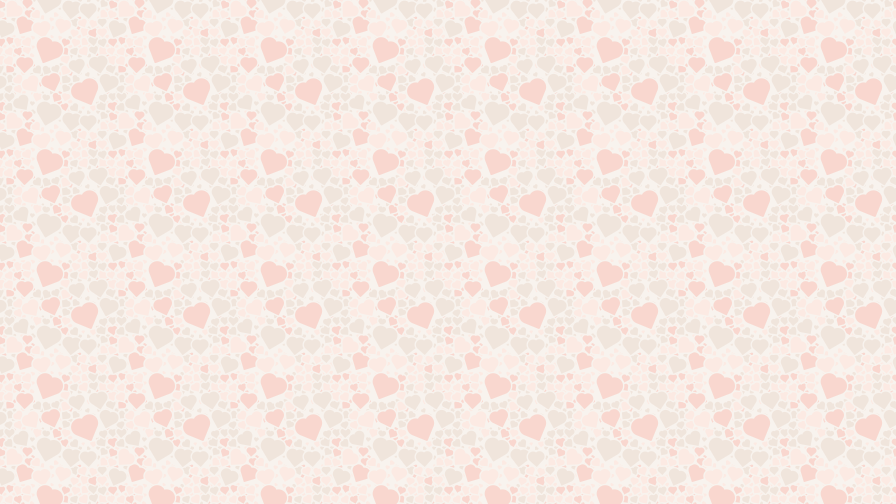
Write a WebGL 2 fragment shader that draws this pattern.

```glsl
#version 300 es
precision highp float;

uniform vec2 u_resolution;
out vec4 fragColor;

const float REPEATS = 8.0;   // tiles across the canvas
const float GRID = 6.0;      // cells per tile, even so that staggered rows wrap
const float GAP = 0.012;     // cream border around each heart, in tiles
const float BODY = 0.92;     // heart radius as a packing circle

const int TINY = 0;
const int SMALL = 1;
const int MEDIUM = 2;

const vec3 CREAM = vec3(0.973, 0.953, 0.933);
const vec3 PALE  = vec3(0.988, 0.918, 0.890);
const vec3 BEIGE = vec3(0.943, 0.898, 0.863);
const vec3 PINK  = vec3(0.975, 0.845, 0.812);

// Leading hearts: centre, radius, tilt
const vec4 LARGE[3] = vec4[3](
  vec4(0.43, 0.98, 0.112, -0.25),
  vec4(0.43, 0.54, 0.122, -0.42),
  vec4(0.77, 0.17, 0.125, 0.40));

vec3 hash(vec2 p) {
  vec3 q = fract(vec3(p.xyx) * vec3(0.1031, 0.1030, 0.0973));
  q += dot(q, q.yxz + 33.33);
  return fract((q.xxy + q.yzz) * q.zyx);
}

vec2 wrapOffset(vec2 d) {
  return d - round(d);
}

// Signed distance to a softly rounded heart of half width r
float heart(vec2 p, float r, float tilt) {
  float c = cos(tilt), s = sin(tilt), scale = 1.5 * r;
  p = vec2(c * p.x + s * p.y, c * p.y - s * p.x) / scale;
  p = vec2(abs(p.x), p.y + 0.55);
  float d;
  if (p.x + p.y > 1.0) {
    d = length(p - vec2(0.25, 0.75)) - 0.35355;
  } else {
    vec2 a = p - vec2(0.0, 1.0);
    vec2 b = p - 0.5 * max(p.x + p.y, 0.0);
    d = sqrt(min(dot(a, a), dot(b, b))) * sign(p.x - p.y);
  }
  return (d - 0.06) * scale;
}

float cover(float d, float px) {
  return clamp(0.5 - d / px, 0.0, 1.0);
}

// Lays a heart with its cream border over the colour so far
vec3 paint(vec3 colour, float d, vec3 fill, float px) {
  colour = mix(colour, CREAM, cover(d - GAP, px));
  return mix(colour, fill, cover(d, px));
}

// Tints drift over the tile: a pale band across, a pinker column
vec3 tint(vec2 c, float h) {
  vec2 drift = 0.5 + 0.5 * cos(6.28319 * (c - vec2(0.22, 0.70)));
  if (h > 0.93 - 0.2 * drift.x) return PINK;
  return h < mix(0.2, 0.7, drift.y) ? PALE : BEIGE;
}

// Free distance from c to the leading hearts
float clearance(vec2 c) {
  float room = 1.0;
  for (int i = 0; i < 3; i++)
    room = min(room, length(wrapOffset(c - LARGE[i].xy)) - BODY * LARGE[i].z);
  return room;
}

vec2 stagger(float row) {
  return vec2(0.5 * mod(row, 2.0) - 0.25, 0.0);
}

// A crowded or chosen cell holds four small hearts instead of one
bool isSplit(vec2 cell) {
  vec2 centre = (cell + 0.5 + stagger(cell.y)) / GRID;
  return hash(mod(cell, GRID) + 31.0).x < 0.36 || clearance(centre) < 0.07;
}

// Tiny hearts sit on the cell corners, the others inside the cells
vec3 paintLayer(vec3 colour, vec2 p, int size, float px) {
  float grid = size == MEDIUM ? GRID : 2.0 * GRID;
  float maxRadius = size == MEDIUM ? 0.090 : size == SMALL ? 0.045 : 0.022;
  vec2 base = floor(p * grid);
  for (int k = 0; k < 9; k++) {
    vec2 cell = base + vec2(k % 3 - 1, k / 3 - 1);
    vec2 parent = size == MEDIUM ? cell : floor(0.5 * cell);
    if (size != TINY && isSplit(parent) != (size == SMALL)) continue;

    vec2 seed = mod(cell, grid) + 17.0 * float(size);
    vec3 h = hash(seed + 5.0), look = hash(seed + 71.0);
    vec2 c = (cell + 0.5 + 0.22 * (h.xy - 0.5)) / grid;
    c += size == TINY ? vec2(0.0, -0.5) / grid : stagger(parent.y) / GRID;

    float r = min(maxRadius * mix(0.78, 1.0, h.z), clearance(c) - 0.6 * GAP);
    if (r < 0.010) continue;
    float d = heart(p - c, r, 1.5 * (look.x - 0.5));
    colour = paint(colour, d, tint(c, look.y), px);
  }
  return colour;
}

void main() {
  // Tiles hang from the top edge
  vec2 p = fract((gl_FragCoord.xy - vec2(0.0, u_resolution.y)) / u_resolution.x * REPEATS);
  float px = REPEATS / u_resolution.x;

  vec3 colour = CREAM;
  for (int size = TINY; size <= MEDIUM; size++)
    colour = paintLayer(colour, p, size, px);
  for (int i = 0; i < 3; i++) {
    float d = heart(wrapOffset(p - LARGE[i].xy), LARGE[i].z, LARGE[i].w);
    colour = paint(colour, d, i == 0 ? BEIGE : PINK, px);
  }
  fragColor = vec4(colour, 1.0);
}
```
